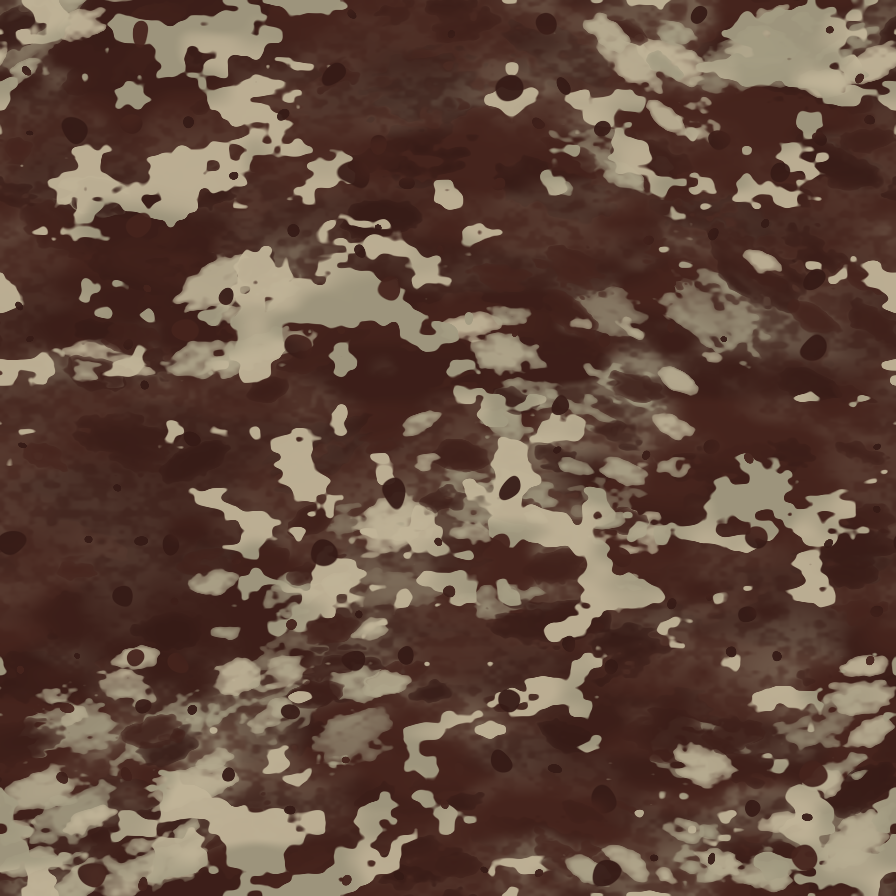
This texture is drawn by a three.js fragment shader. Its source:

```glsl
// Weathered dry-brush paint: cream and sage dabs over dark red-brown, with washes, chips and drops.
// Dabs are tilted ellipses scattered on wrapped grids, their edges broken up by bristle and
// canvas-tooth noise; every grid and noise has a whole number of cells, so the image tiles.
#define CREAM vec3(0.755, 0.705, 0.595)
#define SAGE vec3(0.635, 0.605, 0.505)
#define TAUPE vec3(0.47, 0.40, 0.33)
#define BROWN vec3(0.272, 0.140, 0.112)
#define DARK vec3(0.208, 0.104, 0.086)
#define BANDS vec2(3.0, 5.0)
#define TOOTH vec2(70.0, 96.0)
#define DAB_SIZE vec2(0.70, 0.37)
#define TILT 1.7
#define DROP_CELLS 17.0

varying vec2 vUv;

float hash(vec2 p) {
  return fract(sin(dot(p, vec2(127.1, 311.7))) * 43758.5453);
}

// Value noise whose lattice wraps after "period" cells
float corner(vec2 cell, vec2 period) {
  return hash(floor(mod(cell + 0.5, period)) + period * 0.37);
}

float noise(vec2 p, vec2 period) {
  vec2 i = floor(p);
  vec2 f = p - i;
  f = f * f * (3.0 - 2.0 * f);
  float low = mix(corner(i, period), corner(i + vec2(1.0, 0.0), period), f.x);
  float high = mix(corner(i + vec2(0.0, 1.0), period), corner(i + 1.0, period), f.x);
  return mix(low, high, f.y);
}

float fbm(vec2 uv, vec2 freq) {
  return 0.5 * noise(uv * freq, freq)
       + 0.3 * noise(uv * freq * 2.0, freq * 2.0)
       + 0.2 * noise(uv * freq * 4.0, freq * 4.0);
}

// Broad horizontal zones where pale paint gathers
float paleZone(vec2 uv) {
  return smoothstep(0.36, 0.62, fbm(uv, BANDS));
}

// One layer of scattered brush dabs; "zoned" limits it to the pale zones
void dabs(inout vec3 col, vec2 uv, float tooth, float cells, float share,
          float zoned, vec3 inkA, vec3 inkB, float opacity) {
  for (int j = -1; j <= 1; j++) {
    for (int i = -1; i <= 1; i++) {
      vec2 id = floor(uv * cells) + vec2(float(i), float(j));
      vec2 key = floor(mod(id + 0.5, cells)) + cells * 3.0;
      vec2 jitter = 0.2 + 0.6 * vec2(hash(key), hash(key + 5.3));
      vec2 center = (id + jitter) / cells;
      if (hash(key + 9.1) > share * mix(1.0, paleZone(center), zoned)) continue;

      // Local frame along the stroke
      float angle = (noise(center * 3.0, vec2(3.0)) - 0.55) * TILT + (hash(key + 2.7) - 0.5) * 0.5;
      float c = cos(angle), s = sin(angle);
      vec2 q = mat2(c, -s, s, c) * (uv * cells - id - jitter);
      vec2 r = q / (DAB_SIZE * mix(0.65, 1.0, hash(key + 4.4)));
      float reach = dot(r, r);
      if (reach > 2.5) continue;

      // Ragged outline: lumps, bristle streaks and canvas tooth
      vec2 local = q / cells;
      float lump = noise(local * vec2(16.0, 32.0) + key * 3.0, vec2(200.0));
      float bristle = noise(local * vec2(42.0, 125.0) + key * 7.0, vec2(200.0));
      float body = 1.0 - reach + (lump - 0.5) * 0.9 + (bristle - 0.5) * 0.6
                 + (tooth - 0.5) * 0.9 - 0.35 * hash(key + 6.2);
      float cover = smoothstep(0.26, 0.42, body) * mix(0.65, 1.0, smoothstep(0.3, 0.9, body));
      vec3 ink = mix(inkA, inkB, clamp(hash(key + 8.5) + (lump - 0.5) * 0.8, 0.0, 1.0));
      col = mix(col, ink, cover * opacity);
    }
  }
}

// Round spatters that melt together where they touch
float drops(vec2 uv) {
  float field = 0.0;
  for (int j = -1; j <= 1; j++) {
    for (int i = -1; i <= 1; i++) {
      vec2 id = floor(uv * DROP_CELLS) + vec2(float(i), float(j));
      vec2 key = floor(mod(id + 0.5, DROP_CELLS)) + 71.0;
      vec2 q = uv * DROP_CELLS - id - 0.2 - 0.6 * vec2(hash(key), hash(key + 3.9));
      float size = hash(key + 1.7);
      float radius = mix(0.07, 0.28, size * size);
      field += step(hash(key + 7.7), 0.42) * exp(3.0 - 3.0 * length(q) / radius);
    }
  }
  return smoothstep(0.8, 1.25, field);
}

void main() {
  vec2 uv = vUv;
  float tooth = 0.6 * noise(uv * TOOTH, TOOTH) + 0.4 * noise(uv * TOOTH * 2.0, TOOTH * 2.0);
  float zone = paleZone(uv);
  float cloud = fbm(uv, vec2(7.0, 11.0));

  // Dark ground
  vec3 col = mix(BROWN, DARK, 0.6 * smoothstep(0.42, 0.66, fbm(uv, vec2(5.0, 12.0))));
  dabs(col, uv, tooth, 7.0, 0.75, 0.0, DARK, BROWN, 0.85);

  // Thin translucent washes
  float wash = smoothstep(0.40, 0.66, cloud) * mix(0.25, 1.0, zone);
  wash *= mix(0.45, 1.0, smoothstep(0.25, 0.65, tooth));
  col = mix(col, mix(TAUPE, SAGE, smoothstep(0.35, 0.65, fbm(uv, vec2(9.0, 8.0)))), wash * 0.72);

  // Alternating pale and dark brushwork, from broad to fine
  dabs(col, uv, tooth, 8.0, 0.95, 1.0, TAUPE, SAGE, 0.9);
  dabs(col, uv, tooth, 9.0, 0.40, 0.0, BROWN, DARK, 0.92);
  dabs(col, uv, tooth, 11.0, 0.75, 1.0, SAGE, CREAM, 0.95);
  dabs(col, uv, tooth, 15.0, 0.35, 0.0, BROWN, DARK, 0.9);
  dabs(col, uv, tooth, 18.0, 0.55, 1.0, SAGE, CREAM, 0.95);

  // Crisp pale chips, then dark spatter
  float chipZone = fbm(uv + 0.37, vec2(4.0, 5.0));
  float chips = smoothstep(0.64, 0.67, fbm(uv, vec2(21.0, 27.0)) + (chipZone - 0.5) * 0.75);
  col = mix(col, mix(SAGE, CREAM, smoothstep(0.4, 0.6, cloud)), chips * 0.95);
  vec2 wobble = vec2(noise(uv * 30.0, vec2(30.0)), noise(uv * 31.0, vec2(31.0))) - 0.5;
  col = mix(col, mix(BROWN, DARK, smoothstep(0.4, 0.6, cloud)), drops(uv + wobble * 0.014) * 0.94);

  gl_FragColor = vec4(col, 1.0);
}
```
